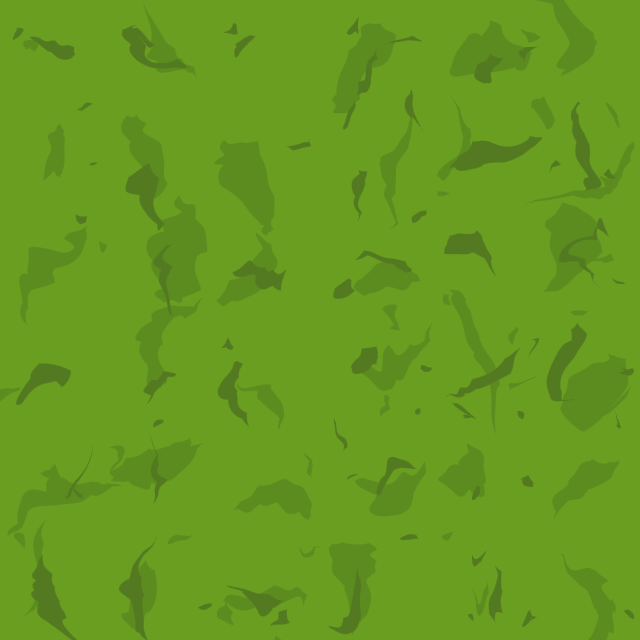
A Shadertoy shader for this texture:

```glsl
// Flat leafy camouflage: ragged mid and dark green scraps on a bright green ground.
// Each scrap is a bent, tapered stroke with one cut end, scattered on a jittered
// grid; a folded gradient-noise warp tears the outlines into nicks and splinters.

const vec3 GROUND_GREEN = vec3(0.41, 0.62, 0.13);
const vec3 MID_GREEN    = vec3(0.36, 0.55, 0.12);
const vec3 DARK_GREEN   = vec3(0.33, 0.48, 0.13);

// Scrap layers: grid cells per canvas, half length, half width, share of cells filled
const vec4 MID_PATCHES  = vec4(6.0, 0.077, 0.0215, 0.84);
const vec4 MID_SHARDS   = vec4(9.0, 0.017, 0.0060, 0.30);
const vec4 DARK_PATCHES = vec4(6.0, 0.050, 0.0115, 0.80);
const vec4 DARK_SHARDS  = vec4(10.0, 0.016, 0.0060, 0.40);

const float JITTER      = 0.44;  // scrap offset, in cells
const float MAX_BEND    = 0.7;   // curvature of the strokes
const float MEAN_ANGLE  = 0.9;   // preferred direction, radians
const float ANGLE_RANGE = 2.6;   // spread around it
const float SWAY_FREQ   = 9.0;   // broad warp
const float SWAY_SIZE   = 0.055;
const float TEAR_FREQ   = 21.0;  // creased warp
const float TEAR_SIZE   = 0.032;

vec2 hash2(vec2 p) {
    vec3 q = fract(p.xyx * vec3(0.1031, 0.1030, 0.0973));
    q += dot(q, q.yzx + 33.33);
    return fract((q.xx + q.yz) * q.zy);
}

vec2 gradientAt(vec2 node) {
    float angle = 6.2832 * hash2(node).x;
    return vec2(cos(angle), sin(angle));
}

float gradientNoise(vec2 p) {
    vec2 i = floor(p), f = fract(p);
    vec2 u = f * f * f * (f * (f * 6.0 - 15.0) + 10.0);
    vec2 e = vec2(1.0, 0.0);
    float a = dot(gradientAt(i), f);
    float b = dot(gradientAt(i + e.xy), f - e.xy);
    float c = dot(gradientAt(i + e.yx), f - e.yx);
    float d = dot(gradientAt(i + e.xx), f - e.xx);
    return mix(mix(a, b, u.x), mix(c, d, u.x), u.y);
}

vec2 noise2(vec2 p) {
    return vec2(gradientNoise(p), gradientNoise(p + vec2(57.3, 91.7)));
}

// Smooth sway plus folded noise, whose creases give the outlines sharp corners
vec2 tearWarp(vec2 p, float seed) {
    vec2 sway = SWAY_SIZE * noise2(p * SWAY_FREQ + seed);
    vec2 tear = TEAR_SIZE * abs(noise2((p + sway) * TEAR_FREQ + seed + 30.0));
    return p + sway + tear;
}

// Bent lens with an oblique cut across one end; negative inside
float strokeDistance(vec2 p, float halfLength, float halfWidth, float bend, vec2 cut) {
    float t = p.x / halfLength;
    float y = p.y + bend * halfLength * (t * t - 0.3);
    float lens = abs(y) - halfWidth * (1.0 - t * t);
    float end = p.x + (cut.y - 0.5) * y - halfLength * mix(0.4, 1.1, cut.x);
    return max(lens, end);
}

// Nearest scrap of one layer, capped so that empty areas stay constant
float scatter(vec2 p, vec4 layer, float seed) {
    float nearest = 0.5 * layer.z;
    vec2 home = floor(p * layer.x);
    for (int j = -1; j <= 1; j++) {
        for (int i = -1; i <= 1; i++) {
            vec2 cell = home + vec2(i, j);
            vec2 place = hash2(cell + seed);
            vec2 pose = hash2(cell + seed + 17.0);
            vec2 size = hash2(cell + seed + 43.0);
            vec2 shape = hash2(cell + seed + 71.0);
            if (shape.x > layer.w) continue;

            vec2 q = p - (cell + 0.5 + JITTER * (place - 0.5)) / layer.x;
            float angle = MEAN_ANGLE + ANGLE_RANGE * (pose.x - 0.5);
            float c = cos(angle), s = sin(angle);
            q = vec2(c * q.x + s * q.y, c * q.y - s * q.x);
            q.x *= shape.y < 0.5 ? -1.0 : 1.0;

            float halfLength = layer.y * mix(0.65, 1.35, size.x);
            float halfWidth = layer.z * mix(0.5, 1.5, size.y);
            float bend = MAX_BEND * (2.0 * pose.y - 1.0);
            vec2 cut = hash2(cell + seed + 97.0);
            nearest = min(nearest, strokeDistance(q, halfLength, halfWidth, bend, cut));
        }
    }
    return nearest;
}

// Antialiased fill of a distance
float fill(float d) {
    return clamp(0.5 - d / max(fwidth(d), 1e-5), 0.0, 1.0);
}

void mainImage(out vec4 fragColor, in vec2 fragCoord) {
    vec2 p = fragCoord / iResolution.y;

    vec2 midP = tearWarp(p, 5.0);
    vec2 darkP = tearWarp(p, 140.0);
    float mid = max(fill(scatter(midP, MID_PATCHES, 11.0)),
                    fill(scatter(midP, MID_SHARDS, 211.0)));
    float dark = max(fill(scatter(darkP, DARK_PATCHES, 318.0)),
                     fill(scatter(darkP, DARK_SHARDS, 425.0)));

    vec3 color = mix(GROUND_GREEN, MID_GREEN, mid);
    color = mix(color, DARK_GREEN, dark);
    fragColor = vec4(color, 1.0);
}
```
